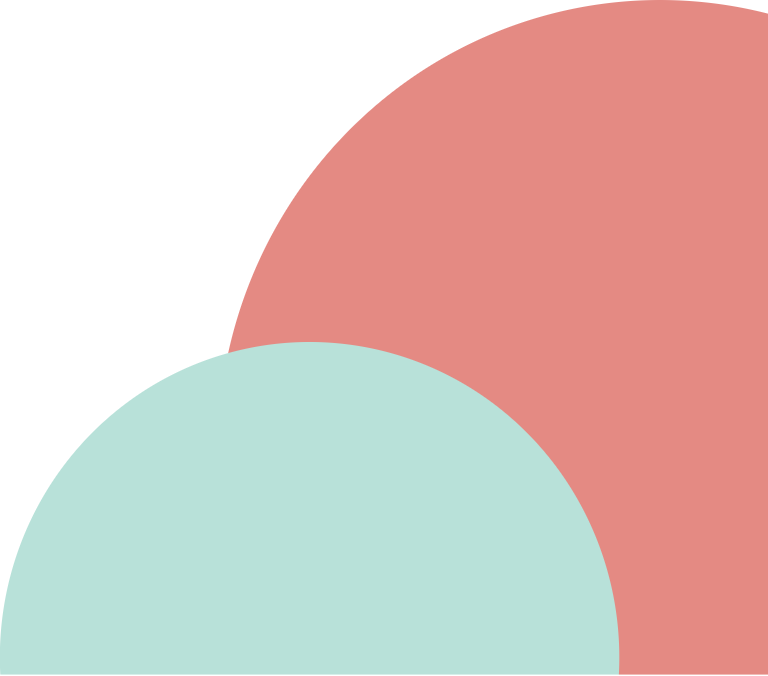
Reproduce this background procedurally as a Shadertoy shader.

```glsl
// Two flat overlapping domes on white: a large coral one behind at the right,
// a smaller mint one in front at the lower left, above a thin white base line.
// Each dome is an ellipse in canvas fractions, with an edge one pixel soft.

// Coverage of an ellipse, from 0 outside to 1 inside
float ellipse(vec2 point, vec2 center, vec2 radii) {
    float field = length((point - center) / radii);
    float slope = length(vec2(dFdx(field), dFdy(field)));
    return clamp(0.5 - (field - 1.0) / max(slope, 1e-5), 0.0, 1.0);
}

void mainImage(out vec4 fragColor, in vec2 fragCoord) {
    vec2 uv = fragCoord / iResolution.xy;
    vec3 white = vec3(1.0);
    vec3 coral = vec3(0.895, 0.541, 0.515);
    vec3 mint = vec3(0.72, 0.882, 0.85);

    // Domes, back to front
    vec3 color = mix(white, coral, ellipse(uv, vec2(0.8594, 0.3319), vec2(0.5762, 0.6681)));
    color = mix(color, mint, ellipse(uv, vec2(0.4031, 0.0274), vec2(0.4033, 0.4667)));

    // White base line along the bottom
    float aboveBase = clamp((uv.y - 0.0021) * iResolution.y + 0.5, 0.0, 1.0);
    color = mix(white, color, aboveBase);

    fragColor = vec4(color, 1.0);
}
```
